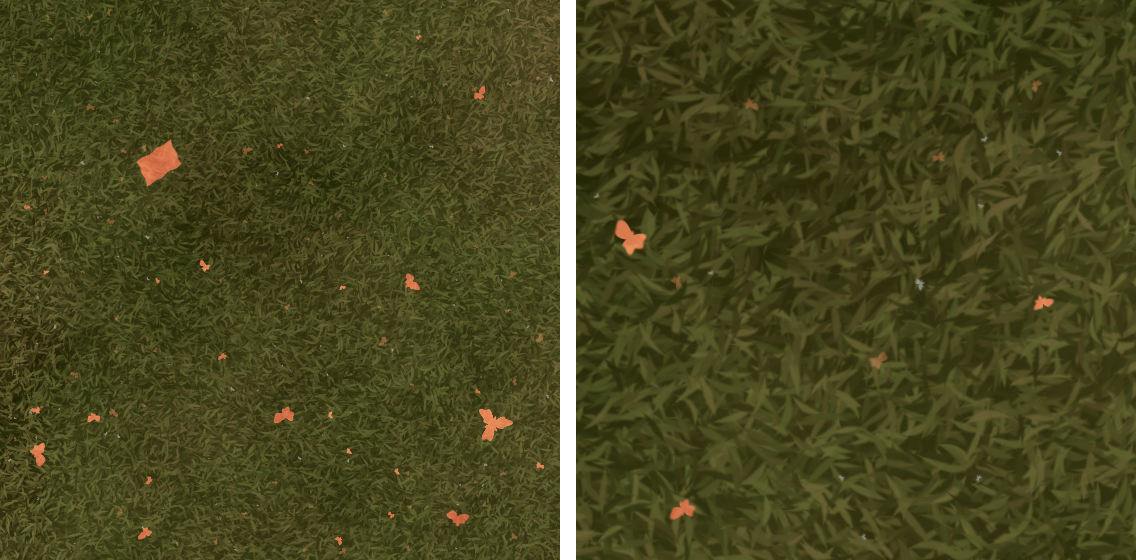
Left, the full canvas; right, a detail of the centre.
Write a three.js fragment shader that draws this texture.

```glsl
// Rough mown turf with fine curved blades, fallen orange leaves and pale specks.
varying vec2 vUv;

const vec3 SHADOW_GREEN = vec3(0.145, 0.150, 0.025);
const vec3 LIGHT_GREEN = vec3(0.430, 0.430, 0.220);
const vec3 DRY_TINT = vec3(0.11, -0.04, 0.10);
const vec3 LEAF_RED = vec3(0.82, 0.39, 0.26);
const vec3 LEAF_PEACH = vec3(0.97, 0.58, 0.38);
const vec3 SPECK_GREY = vec3(0.66, 0.68, 0.66);
const float SOFT = 0.0013;
const int BLADE_LAYERS = 7;

vec2 hash22(vec2 p) {
  vec3 q = fract(p.xyx * vec3(0.1031, 0.1030, 0.0973));
  q += dot(q, q.yzx + 33.33);
  return fract((q.xx + q.yz) * q.zy);
}

vec2 rotate(vec2 p, float angle) {
  float c = cos(angle), s = sin(angle);
  return vec2(c * p.x + s * p.y, c * p.y - s * p.x);
}

// Layered, warped sines: smooth drifting patches, roughly -1 to 1.
float drift(vec2 p, float frequency, float seed) {
  float sum = 0.0, weight = 0.5;
  p = p * frequency + seed;
  for (int i = 0; i < 4; i++) {
    sum += weight * sin(p.x + 1.4 * sin(p.y + seed));
    p = rotate(p, 1.1) * 1.8 + 2.7;
    weight *= 0.6;
  }
  return sum;
}

// One layer of tapered, bent blades; turf holds (tone, dryness).
vec2 addBlades(vec2 turf, vec2 p, float cells, float seed, float flow) {
  vec2 home = floor(p * cells);
  for (int y = -1; y <= 1; y++) {
    for (int x = -1; x <= 1; x++) {
      vec2 cell = home + vec2(float(x), float(y));
      vec2 place = hash22(cell + seed);
      vec2 kind = hash22(cell + seed + 91.7);
      vec2 q = rotate(p - (cell + place) / cells, flow + (kind.x - 0.5) * 2.6);
      float halfLength = mix(0.008, 0.0145, place.y);
      float along = q.x / halfLength;
      q.y += (place.x - 0.5) * 0.006 * along * along;
      float halfWidth = mix(0.0015, 0.0026, kind.y) * (1.0 - along * along);
      float cover = smoothstep(-SOFT, SOFT, halfWidth - abs(q.y));
      float tone = mix(0.06, 0.98, fract(kind.y * 7.3));
      float dryness = mix(-0.7, 1.0, fract(kind.x * 9.1 + place.y));
      turf = mix(turf, vec2(tone, dryness), cover * 0.88);
    }
  }
  return turf;
}

// Ragged blobs, at most one per cell, most of them near the small size.
float scatter(vec2 p, float cells, float seed, float chance, float small, float large) {
  vec2 cell = floor(p * cells);
  vec2 place = hash22(cell + seed);
  vec2 kind = hash22(cell + seed + 47.3);
  vec2 q = p - (cell + mix(vec2(0.25), vec2(0.75), place)) / cells;
  float angle = atan(q.y, q.x), phase = 40.0 * place.x;
  float size = mix(small, large, pow(kind.y, 3.0));
  float edge = size * (1.0 + 0.36 * sin(2.0 * angle + phase)
    + 0.30 * sin(3.0 * angle + 2.3 * phase) + 0.14 * sin(7.0 * angle));
  return step(kind.x, chance) * smoothstep(SOFT, -SOFT, length(q) - edge);
}

// Four-sided leaf spanned by two half-side vectors.
float slantedLeaf(vec2 q, vec2 sideA, vec2 sideB) {
  q += 0.0012 * sin(q.yx * 260.0);
  float area = sideA.x * sideB.y - sideA.y * sideB.x;
  vec2 uv = vec2(q.x * sideB.y - q.y * sideB.x, sideA.x * q.y - sideA.y * q.x) / area;
  float d = (max(abs(uv.x), abs(uv.y)) - 1.0) * length(sideB);
  return smoothstep(SOFT, -SOFT, d);
}

// Leaf with three pointed lobes.
float lobedLeaf(vec2 q, float size, float turn) {
  float angle = atan(q.y, q.x) - turn;
  float edge = size * (0.32 + 0.6 * pow(abs(cos(1.5 * angle)), 3.0) + 0.09 * sin(11.0 * angle));
  return smoothstep(SOFT, -SOFT, length(q) - edge);
}

void main() {
  vec2 p = vUv;

  // Broad shading: a dark diagonal band, a dark corner and drier edges
  float patches = drift(p, 7.0, 1.3);
  float fine = drift(p, 24.0, 4.1);
  float across = rotate(p - vec2(0.5, 0.62), 0.6).y + 0.06 * patches;
  float band = exp(-across * across / 0.012) * smoothstep(0.95, 0.7, p.x);
  float corner = smoothstep(0.45, 0.0, length(p - vec2(0.05, 1.0)));
  float straw = smoothstep(0.16, 0.07, p.x + 0.04 * patches) * smoothstep(0.78, 0.65, p.y);
  float dryEdge = smoothstep(0.6, 1.0, p.x) * smoothstep(0.5, 0.95, p.y);

  // Blades piled up in layers along a wandering direction
  float flow = 0.3 + 1.1 * drift(p, 9.0, 7.7);
  vec2 turf = vec2(0.12, 0.0);
  for (int i = 0; i < BLADE_LAYERS; i++) {
    turf = addBlades(turf, p, 64.0, 17.0 + 37.0 * float(i), flow);
  }
  float tone = 0.48 + (turf.x - 0.45) * mix(0.82, 1.15, straw);
  tone += 0.08 * patches + 0.06 * fine - 0.15 * band - 0.13 * corner + 0.07 * dryEdge;
  float dryness = 0.6 * turf.y + 0.35 * drift(p, 11.0, 9.2) + 0.6 * dryEdge + 0.3 * straw - 0.3 * corner;
  vec3 color = mix(SHADOW_GREEN, LIGHT_GREEN, clamp(tone, -0.15, 1.25));
  color *= 1.0 + DRY_TINT * clamp(dryness, -0.7, 1.3);

  // Pale specks and faint leaf crumbs
  color = mix(color, SPECK_GREY, 0.75 * scatter(p, 25.0, 5.0, 0.16, 0.0009, 0.0028));
  color = mix(color, LEAF_PEACH, 0.38 * scatter(p, 17.0, 63.0, 0.22, 0.0025, 0.0065));

  // Fallen leaves
  float leaf = scatter(p, 9.0, 29.0, 0.36, 0.0035, 0.0150);
  leaf = max(leaf, slantedLeaf(p - vec2(0.284, 0.709), vec2(0.030, 0.0195), vec2(-0.010, 0.0215)));
  leaf = max(leaf, lobedLeaf(p - vec2(0.880, 0.243), 0.036, 2.2));
  vec3 leafColor = mix(LEAF_RED, LEAF_PEACH, clamp(0.55 + 0.5 * fine + 0.5 * (turf.x - 0.5), 0.0, 1.0));
  color = mix(color, leafColor, 0.92 * leaf);

  gl_FragColor = vec4(color, 1.0);
}
```
